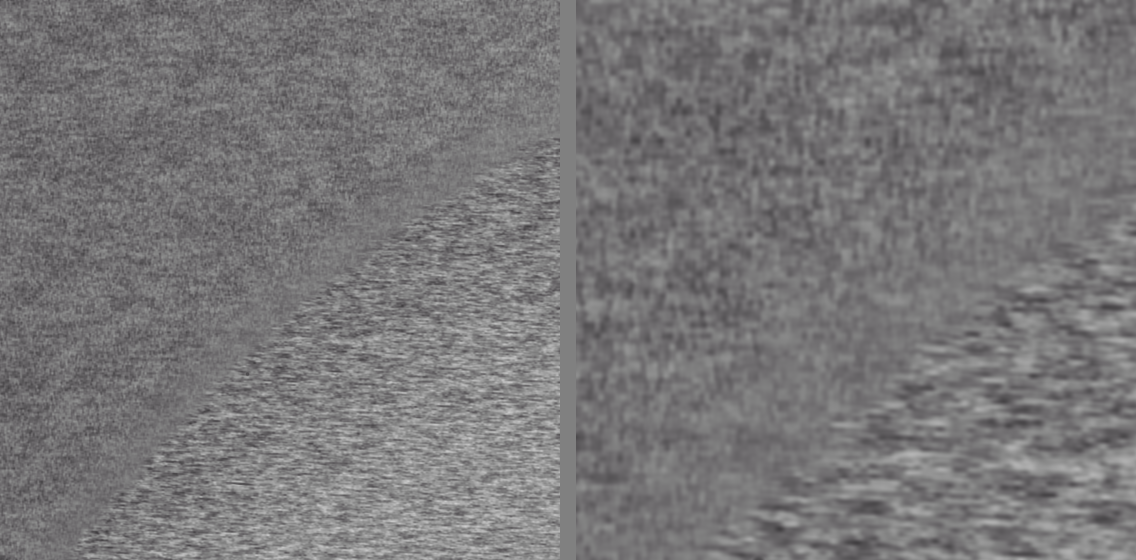
Left: the whole. Right: its middle third, enlarged.
Write a WebGL 1 fragment shader that draws this texture.

```glsl
precision highp float;

uniform vec2 u_resolution;

float hash(vec2 p) {
  vec3 q = fract(vec3(p.xyx) * vec3(0.1031, 0.1030, 0.0973));
  q += dot(q, q.yzx + 33.33);
  return fract((q.x + q.y) * q.z);
}

// Smooth noise along one row; each row is shifted so no columns line up.
float rowNoise(float x, float row) {
  x += 17.0 * hash(vec2(row, 7.0));
  float cell = floor(x);
  float t = smoothstep(0.0, 1.0, x - cell);
  return mix(hash(vec2(cell, row)), hash(vec2(cell + 1.0, row)), t);
}

// Fibre noise centred on zero; cells gives the count across and up.
float fibres(vec2 p, vec2 cells, float seed) {
  vec2 q = p * cells + seed;
  float row = floor(q.y);
  float t = smoothstep(0.0, 1.0, q.y - row);
  return mix(rowNoise(q.x, row), rowNoise(q.x, row + 1.0), t) - 0.5;
}

// Short dark mark with soft edges.
float fleck(vec2 p, vec2 center, vec2 radius, float slope) {
  vec2 d = p - center;
  d.y -= slope * d.x;
  return 1.0 - smoothstep(0.4, 1.2, length(d / radius));
}

// Curved fold: positive below it, negative above it.
float foldDepth(vec2 p) {
  float curve = -0.15 + 1.38 * p.x - 0.47 * p.x * p.x;
  return curve - p.y + 0.025 * fibres(p, vec2(14.0, 60.0), 90.0);
}

// Matte side: fine upright grain crossed by faint dashes.
float matteGrain(vec2 p) {
  return 0.10 * fibres(p, vec2(45.0, 170.0), 11.0)
       + 0.14 * fibres(p, vec2(300.0, 165.0), 23.0)
       + 0.11 * fibres(p, vec2(200.0, 300.0), 37.0)
       + 0.06 * fibres(p, vec2(18.0, 45.0), 41.0);
}

// Glossy side: long, thin, high-contrast streaks.
float glossyGrain(vec2 p) {
  vec2 q = vec2(p.x, p.y + 0.04 * p.x);
  return 0.22 * fibres(q, vec2(50.0, 235.0), 53.0)
       + 0.20 * fibres(q, vec2(100.0, 330.0), 67.0)
       + 0.14 * fibres(q, vec2(220.0, 300.0), 79.0);
}

void main() {
  vec2 p = gl_FragCoord.xy / u_resolution;
  float depth = foldDepth(p);

  // Broad light on each side, with a calm band just above the fold.
  float calm = smoothstep(-0.14, -0.03, depth);
  float matteLight = 0.427 + 0.045 * p.x + 0.012 * calm;
  float matte = matteLight + matteGrain(p) * mix(1.0, 0.6, calm);
  float glossyLight = mix(0.475, 0.565, smoothstep(0.0, 0.5, depth));
  float glossy = glossyLight + glossyGrain(p);

  float tone = mix(matte, glossy, smoothstep(-0.02, 0.025, depth));

  // Stray dark threads.
  float marks = fleck(p, vec2(0.43, 0.136), vec2(0.026, 0.0025), -0.08)
              + fleck(p, vec2(0.442, 0.332), vec2(0.004, 0.004), 0.0);
  tone = mix(tone, 0.24, 0.75 * min(marks, 1.0));

  // Neutral grey, faintly violet in the shadows.
  vec3 shadowTint = vec3(0.003, -0.006, 0.003);
  vec3 color = vec3(tone) + shadowTint * (1.0 - smoothstep(0.42, 0.52, tone));
  gl_FragColor = vec4(color, 1.0);
}
```
